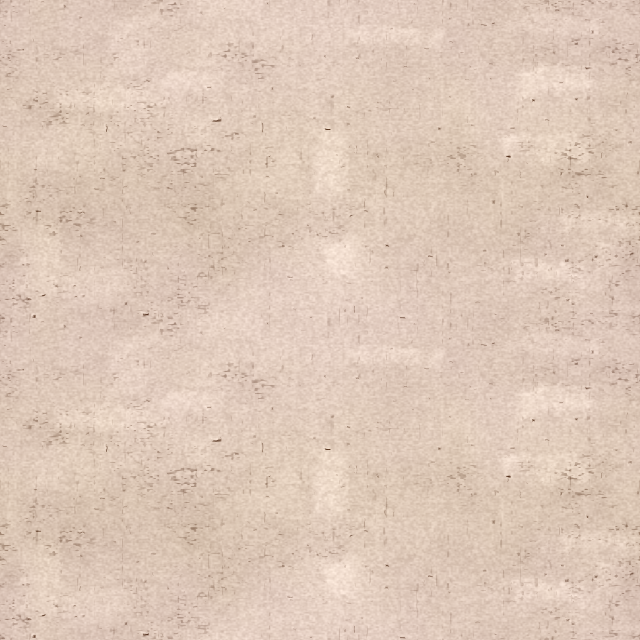
A WebGL 1 fragment shader for this texture:

```glsl
precision highp float;
// Draws worn beige plaster over linen: cloudy stains, pale patches, woven grain and dark pits.
uniform vec2 u_resolution;

const float TAU = 6.2831853;
const vec2 TILE = vec2(1.0, 0.5); // the cloth repeats twice up the canvas
const vec3 ROSE_BEIGE = vec3(0.873, 0.785, 0.735);
const vec3 SAND_BEIGE = vec3(0.873, 0.792, 0.720);
const vec3 TONE_AXIS = vec3(0.93, 1.02, 1.05);

float hash(vec2 cell, float seed) {
  vec3 q = fract(vec3(cell.xyx + seed * 17.13) * 0.1031);
  q += dot(q, q.yzx + 33.33);
  return fract((q.x + q.y) * q.z);
}

vec2 hash2(vec2 cell, float seed) {
  return vec2(hash(cell, seed), hash(cell, seed + 0.37));
}

// Smooth noise from 0 to 1 that wraps at the tile; freq.y must be even.
float noise(vec2 p, vec2 freq, float seed) {
  vec2 period = freq * TILE;
  vec2 cell = floor(p * freq);
  vec2 f = fract(p * freq);
  f = f * f * (3.0 - 2.0 * f);
  vec2 a = mod(cell, period);
  vec2 b = mod(cell + 1.0, period);
  float low = mix(hash(a, seed), hash(vec2(b.x, a.y), seed), f.x);
  float high = mix(hash(vec2(a.x, b.y), seed), hash(b, seed), f.x);
  return mix(low, high, f.y);
}

float fbm(vec2 p, vec2 freq, float seed) {
  float sum = 0.0;
  float weight = 0.5;
  for (int i = 0; i < 5; i++) {
    sum += weight * noise(p, freq, seed + float(i));
    freq *= 2.0;
    weight *= 0.55;
  }
  return sum / 1.055;
}

// At most one soft-edged box of random strength per grid cell, kept inside it.
float boxes(vec2 p, vec2 grid, vec2 halfSize, float soft, float density, float seed) {
  vec2 cell = mod(floor(p * grid), grid * TILE);
  vec2 local = fract(p * grid) / grid;
  vec2 size = halfSize * mix(vec2(0.45), vec2(1.0), hash2(cell, seed));
  vec2 margin = size + soft;
  vec2 center = mix(margin, 1.0 / grid - margin, hash2(cell, seed + 2.0));
  vec2 d = abs(local - center) - size;
  float strength = step(hash(cell, seed + 4.0), density) * mix(0.35, 1.0, hash(cell, seed + 6.0));
  return strength * (1.0 - smoothstep(-soft, soft, max(d.x, d.y)));
}

// Crossed threads plus fine speckle, centred on zero.
float weave(vec2 p) {
  float threads = noise(p, vec2(20.0, 130.0), 20.0) + noise(p, vec2(130.0, 20.0), 21.0) - 1.0;
  float grain = noise(p, vec2(210.0, 400.0), 22.0) + noise(p, vec2(330.0, 300.0), 23.0) - 1.0;
  return 0.017 * threads + 0.064 * grain;
}

// Worn pale areas, wide and tall.
float palePatches(vec2 p) {
  float wide = boxes(p, vec2(4.0, 10.0), vec2(0.095, 0.024), 0.008, 0.34, 30.0);
  float tall = boxes(p, vec2(7.0, 6.0), vec2(0.040, 0.060), 0.010, 0.25, 31.0);
  return max(wide, tall) * (0.5 + 0.8 * noise(p, vec2(70.0, 110.0), 32.0));
}

// Smudges, cloudy and blocky, that hold fine horizontal specks.
float dirt(vec2 p, vec2 warp) {
  float leftBias = 0.045 * cos(TAU * (p.x - 0.18));
  float cloud = smoothstep(0.50, 0.78, fbm(p, vec2(10.0, 12.0), 40.0) + leftBias);
  float block = boxes(p + warp, vec2(9.0, 10.0), vec2(0.032, 0.032), 0.014, 0.24, 45.0);
  float smudge = max(cloud, 0.8 * block);
  float speck = smoothstep(0.58, 0.95, noise(p, vec2(190.0, 400.0), 46.0));
  float cluster = smoothstep(0.35, 0.75, noise(p, vec2(50.0, 90.0), 47.0));
  return smudge * (0.022 + 0.20 * speck * cluster) + 0.030 * speck * cluster;
}

// Thin broken vertical scratches.
float scratches(vec2 p) {
  float column = smoothstep(0.78, 0.95, noise(p, vec2(230.0, 12.0), 50.0));
  return column * smoothstep(0.50, 0.88, noise(p, vec2(240.0, 150.0), 51.0));
}

// Dark holes: dashes, ticks and dots, fainter in the finer layers.
float pits(vec2 p) {
  float dark = 0.0;
  for (int i = 0; i < 3; i++) {
    float n = float(i);
    vec2 grid = vec2(10.0, 14.0) + n * vec2(11.0, 14.0);
    float depth = 0.72 / (1.0 + 0.8 * n);
    float dash = boxes(p, grid, vec2(0.0060 - 0.0012 * n, 0.0010), 0.0013, 0.12, 60.0 + n);
    float tick = boxes(p, grid, vec2(0.0007, 0.0080 - 0.0022 * n), 0.0012, 0.08, 70.0 + n);
    float hole = boxes(p, grid, vec2(0.0022, 0.0020), 0.0015, 0.11, 80.0 + n);
    dark = max(dark, depth * max(dash, max(0.7 * tick, hole)));
  }
  return dark * smoothstep(0.15, 0.55, noise(p, vec2(200.0, 200.0), 90.0));
}

void main() {
  vec2 uv = gl_FragCoord.xy / u_resolution;
  vec2 wobble = vec2(fbm(uv, vec2(14.0), 1.0), fbm(uv, vec2(14.0), 8.0)) - 0.5;
  vec2 ragged = vec2(noise(uv, vec2(240.0), 15.0), noise(uv, vec2(240.0), 16.0)) - 0.5;
  vec2 warp = 0.04 * wobble + 0.008 * ragged;

  float tone = 0.115 * (fbm(uv, vec2(4.0, 6.0), 10.0) - 0.5) + weave(uv);
  tone += 0.060 * palePatches(uv + warp);
  tone -= dirt(uv, warp) + 0.11 * scratches(uv);

  // Each pit has a pale rim on its upper left.
  vec2 pitPoint = uv + 0.0025 * ragged;
  float pit = pits(pitPoint);
  float rim = pits(pitPoint + vec2(0.003, -0.003));
  tone += 0.12 * rim * (1.0 - pit) - pit;

  float rosy = 0.5 + 0.35 * cos(2.0 * TAU * (uv.y - 0.48)) + 1.2 * wobble.x;
  vec3 base = mix(SAND_BEIGE, ROSE_BEIGE, clamp(rosy, 0.0, 1.0));
  gl_FragColor = vec4(clamp(base + tone * TONE_AXIS, 0.0, 1.0), 1.0);
}
```
